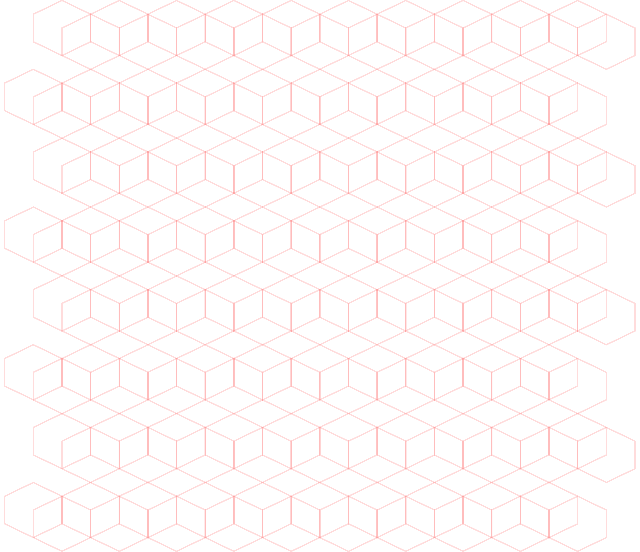
This pattern is drawn by a Shadertoy shader. Its source:

```glsl
// Layout, in units of the canvas height
const vec2  CELL       = vec2(0.0519, 0.02495); // half width, quarter height of a hexagon
const vec2  CORNER     = vec2(0.0085, 0.9992);  // upper left of the whole pattern
const int   ROWS       = 8;
const int   COLUMNS    = 10;
const float ROW_PITCH  = 5.0;                   // in quarter heights
const float LINE_WIDTH = 0.00035;
const float SOFTNESS   = 1.4;                   // edge filter, in pixels

const vec3 PAPER = vec3(1.0);
const vec3 INK   = vec3(1.0, 0.0, 0.0);

// Signed distance to an upright hexagon centred on the origin
float hexagonDistance(vec2 p) {
    p = abs(p);
    vec2 slopeNormal = normalize(CELL.yx);
    float slope = dot(p - vec2(0.0, 2.0 * CELL.y), slopeNormal);
    return max(p.x - CELL.x, slope);
}

// Share of the filter window covered by a line at the given distance
float lineCoverage(float distanceToLine, float filterWidth) {
    float halfLine = 0.5 * LINE_WIDTH;
    float halfFilter = 0.5 * filterWidth;
    float nearEdge = max(distanceToLine - halfLine, -halfFilter);
    float farEdge = min(distanceToLine + halfLine, halfFilter);
    return clamp((farEdge - nearEdge) / filterWidth, 0.0, 1.0);
}

void mainImage(out vec4 fragColor, in vec2 fragCoord) {
    vec2 p = fragCoord / iResolution.y - CORNER;
    p.y = -p.y;
    float filterWidth = SOFTNESS / iResolution.y;
    vec2 grid = p / CELL;
    int nearRow = int(floor(grid.y / ROW_PITCH));
    float clearPaper = 1.0;

    for (int row = max(nearRow - 1, 0); row <= min(nearRow + 1, ROWS - 1); row++) {
        // Alternate rows slide by half a hexagon
        float shift = float(1 - row % 2);

        // Each row holds two strips, the second one step right and down
        for (int strip = 0; strip < 2; strip++) {
            vec2 first = vec2(1.0 + shift, 2.0 + ROW_PITCH * float(row)) + float(strip);
            int nearColumn = int(round(0.5 * (grid.x - first.x)));

            // Shared sides are inked by both neighbours
            for (int column = max(nearColumn - 1, 0); column <= min(nearColumn + 1, COLUMNS - 1); column++) {
                vec2 centre = (first + vec2(2.0 * float(column), 0.0)) * CELL;
                float outline = abs(hexagonDistance(p - centre));
                clearPaper *= 1.0 - lineCoverage(outline, filterWidth);
            }
        }
    }

    fragColor = vec4(mix(INK, PAPER, clearPaper), 1.0);
}
```
